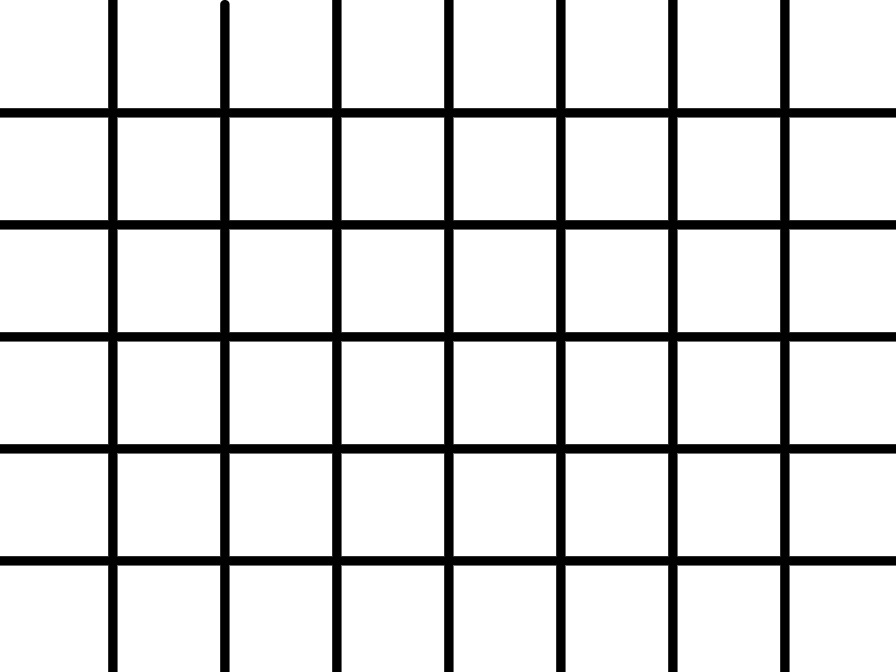
Reproduce this pattern procedurally as a Shadertoy shader.

```glsl
// Draws a white sheet ruled into 8 by 6 square cells with thick black lines.

const vec2 CELLS = vec2(8.0, 6.0);
const vec2 GRID_SHIFT = vec2(1.0, -1.0) / 128.0;  // in cells
const float LINE_WIDTH = 0.0838;                  // in cells
const float WORN_COLUMN = 2.0;                    // line with a rounded upper tip
const float TIP_RADIUS = 0.04;
const vec3 PAPER = vec3(1.0);
const vec3 INK = vec3(0.0);

// Nearest inner grid line; the sheet's outer border stays unruled.
vec2 nearestLine(vec2 p, vec2 cells) {
    return clamp(round(p), vec2(1.0), cells - 1.0);
}

// Signed distance to a vertical stroke at x = 0 whose rounded tip ends at y = 0.
float roundedStroke(vec2 p, float halfWidth, float radius) {
    vec2 q = vec2(abs(p.x) - halfWidth, p.y) + radius;
    return length(max(q, 0.0)) + min(max(q.x, q.y), 0.0) - radius;
}

// Pixel coverage of a shape from its signed distance.
float coverage(float dist, float pixel) {
    return clamp(0.5 - dist / pixel, 0.0, 1.0);
}

void mainImage(out vec4 fragColor, in vec2 fragCoord) {
    // One unit is one cell.
    float pixel = CELLS.y / iResolution.y;
    vec2 p = fragCoord * pixel;
    vec2 grid = p - GRID_SHIFT;

    // Straight rules in both directions.
    vec2 line = nearestLine(grid, CELLS);
    vec2 offset = grid - line;
    vec2 dist = abs(offset) - 0.5 * LINE_WIDTH;

    // Rounded tip on the worn column.
    if (line.x == WORN_COLUMN) {
        dist.x = roundedStroke(vec2(offset.x, p.y - CELLS.y), 0.5 * LINE_WIDTH, TIP_RADIUS);
    }

    float ink = coverage(min(dist.x, dist.y), pixel);
    fragColor = vec4(mix(PAPER, INK, ink), 1.0);
}
```
